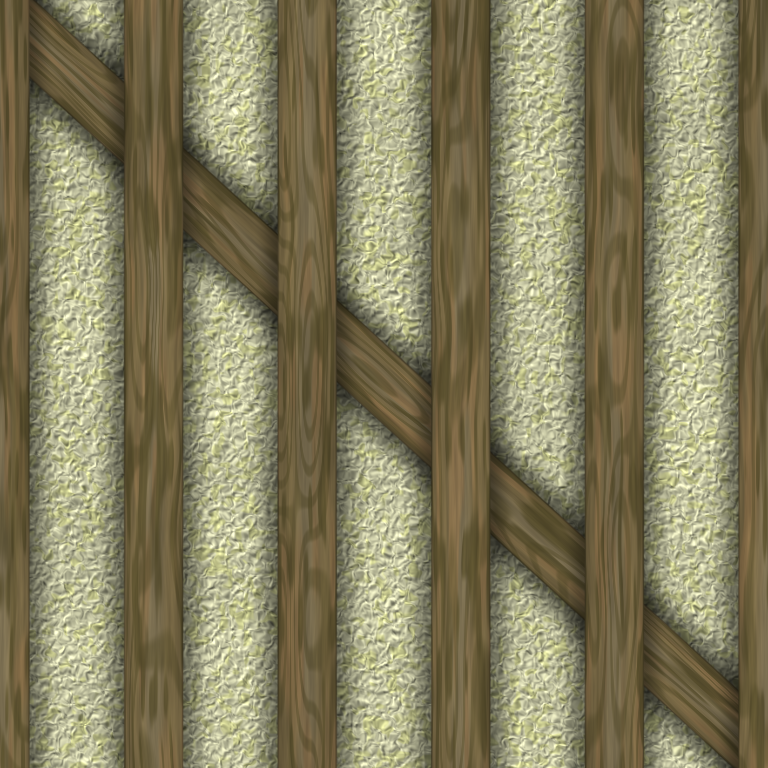
Give the GLSL for this texture, as a Shadertoy shader.

```glsl
// Rough plaster wall with five bays of weathered timber posts and a diagonal brace.

const float BAYS = 5.0;
const float POST_HALF = 0.0385;
const float BRACE_HALF = 0.0397;
const float BRACE_TOP = 0.896;      // brace height at the middle of the first bay
const float BRACE_STEP = 0.198;     // drop from one bay to the next
const float BRACE_SLOPE = 0.915;    // drop inside a bay
const float SHADOW_WIDTH = 0.042;
const float PLASTER_SCALE = 190.0;

const vec3 PLASTER = vec3(0.74, 0.74, 0.61);
const vec3 PLASTER_MOSS = vec3(0.70, 0.71, 0.43);
const vec3 WOOD = vec3(0.455, 0.395, 0.262);
const vec3 WOOD_DARK = vec3(0.325, 0.290, 0.160);
const vec3 WOOD_TAN = vec3(0.530, 0.420, 0.275);
const vec3 WOOD_GREY = vec3(0.480, 0.440, 0.340);

float hash(vec2 p) {
    vec3 q = fract(vec3(p.xyx) * 0.1031);
    q += dot(q, q.yzx + 33.33);
    return fract((q.x + q.y) * q.z);
}

float noise(vec2 p) {
    vec2 cell = floor(p), f = fract(p);
    f = f * f * (3.0 - 2.0 * f);
    return mix(mix(hash(cell), hash(cell + vec2(1, 0)), f.x),
               mix(hash(cell + vec2(0, 1)), hash(cell + vec2(1, 1)), f.x), f.y);
}

float fbm(vec2 p) {
    float sum = 0.0, amp = 0.5;
    for (int i = 0; i < 3; i++) {
        sum += amp * noise(p);
        p = p * 2.03 + 17.7;
        amp *= 0.5;
    }
    return sum / 0.875;
}

// p.x runs across the grain, p.y along it.
vec3 woodColor(vec2 p, float seed, float halfWidth) {
    vec2 q = p + vec2(2.0 + seed * 0.73, 3.0 + seed * 1.37);
    q.x += 0.008 * (noise(q * vec2(25.0, 9.0)) - 0.5);
    float rings = 0.5 + 0.5 * sin(44.0 * noise(q * vec2(28.0, 3.2)));
    float streak = noise(q * vec2(185.0, 13.0));
    float tan1 = noise(q * vec2(130.0, 8.0) + 41.0);
    float fine = fbm(q * vec2(260.0, 14.0) + 83.0);
    float side = abs(p.x) / halfWidth;

    vec3 color = mix(WOOD, WOOD_GREY, 0.6 * (1.0 - smoothstep(0.1, 0.55, side)));
    color = mix(color, WOOD_TAN, 0.65 * smoothstep(0.5, 0.85, tan1));
    color = mix(color, WOOD_DARK, 0.5 * smoothstep(0.55, 0.95, rings));
    color = mix(color, WOOD_DARK, 0.75 * smoothstep(0.55, 0.8, streak));
    color *= 0.84 + 0.30 * fine;
    color *= 0.94 + 0.12 * noise(q * vec2(8.0, 5.0));

    // Rounded sides and a thin dark arris.
    float edge = halfWidth - abs(p.x);
    return color * mix(0.9, 1.0, smoothstep(0.0, 0.016, edge))
                 * mix(0.68, 1.0, smoothstep(0.0, 0.003, edge));
}

float plasterHeight(vec2 p) {
    return 0.65 * noise(p) + 0.35 * noise(p * 1.9 + 11.3);
}

vec3 plasterColor(vec2 uv) {
    vec2 p = uv * PLASTER_SCALE;
    p += 1.2 * vec2(noise(p * 0.6 + 5.0), noise(p * 0.6 + 29.0));
    float relief = plasterHeight(p) - plasterHeight(p + vec2(-0.45, 0.55));
    float moss = smoothstep(0.5, 0.8, noise(p * 0.7 + 61.0));
    vec3 color = mix(PLASTER, PLASTER_MOSS, 0.55 * moss);
    color *= 0.93 + 0.16 * fbm(uv * vec2(9.0, 13.0));
    return color * (1.0 + 0.75 * relief);
}

void mainImage(out vec4 fragColor, in vec2 fragCoord) {
    vec2 uv = fragCoord / iResolution.xy;
    float pixel = 1.0 / min(iResolution.x, iResolution.y);

    // Nearest post and distance outside its side.
    float post = floor(uv.x * BAYS + 0.5);
    float postX = uv.x - post / BAYS;
    float gap = abs(postX) - POST_HALF;

    // Brace segment of this bay in its own rotated frame.
    float bay = floor(uv.x * BAYS);
    vec2 center = vec2((bay + 0.5) / BAYS, BRACE_TOP - BRACE_STEP * bay);
    vec2 along = normalize(vec2(1.0, -BRACE_SLOPE));
    vec2 across = vec2(-along.y, along.x);
    vec2 bracePos = vec2(dot(uv - center, across), dot(uv - center, along));
    float braceDist = abs(bracePos.x) - BRACE_HALF;

    // Plaster with soft contact shadows.
    vec3 color = plasterColor(uv);
    color *= mix(0.50, 1.0, smoothstep(-0.006, SHADOW_WIDTH, gap));
    color *= mix(0.42, 1.0, smoothstep(-0.006, SHADOW_WIDTH, braceDist));

    // Brace, shaded where it passes behind the posts.
    vec3 brace = woodColor(bracePos, bay + 7.0, BRACE_HALF);
    brace *= mix(0.58, 0.97, smoothstep(-0.004, 0.032, gap));
    color = mix(color, brace, 1.0 - smoothstep(-pixel, pixel, braceDist));

    // Posts in front.
    vec3 timber = woodColor(vec2(postX, uv.y), mod(post, BAYS), POST_HALF);
    color = mix(color, timber, 1.0 - smoothstep(-pixel, pixel, gap));

    fragColor = vec4(clamp(color, 0.0, 1.0), 1.0);
}
```
